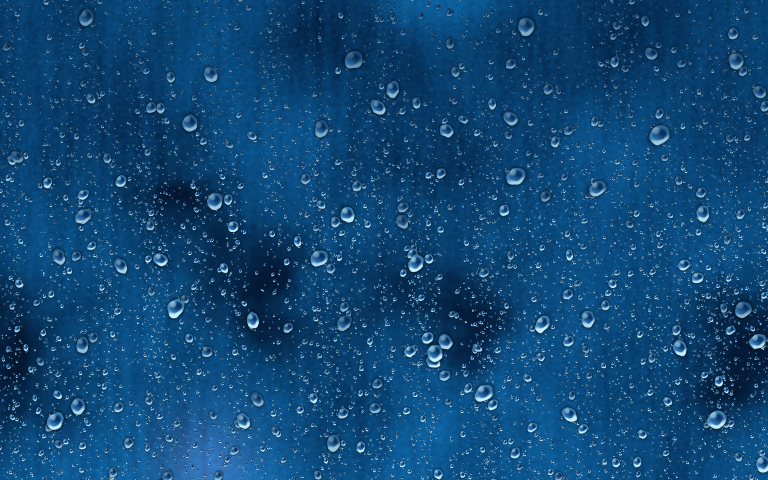
Reproduce this texture procedurally as a Shadertoy shader.

```glsl
// Rain drops of many sizes on a window pane in front of a blurred blue dusk.

vec2 hash2(vec2 p) {
    vec3 q = fract(vec3(p.xyx) * vec3(0.1031, 0.1030, 0.0973));
    q += dot(q, q.yzx + 33.33);
    return fract((q.xx + q.yz) * q.zy);
}

float gradientNoise(vec2 p) {
    vec2 i = floor(p), f = fract(p);
    vec2 u = f * f * (3.0 - 2.0 * f);
    vec2 e = vec2(0.0, 1.0);
    float a = dot(hash2(i) * 2.0 - 1.0, f);
    float b = dot(hash2(i + e.yx) * 2.0 - 1.0, f - e.yx);
    float c = dot(hash2(i + e.xy) * 2.0 - 1.0, f - e.xy);
    float d = dot(hash2(i + e.yy) * 2.0 - 1.0, f - e.yy);
    return mix(mix(a, b, u.x), mix(c, d, u.x), u.y);
}

float fbm(vec2 p) {
    float sum = 0.0, amp = 0.6;
    for (int i = 0; i < 4; i++) {
        sum += amp * gradientNoise(p);
        p = p * 2.1 + 17.3;
        amp *= 0.5;
    }
    return sum;
}

// Blurred scenery behind the glass
vec3 backdrop(vec2 p) {
    float light = 0.74 - 0.36 * smoothstep(0.1, 1.0, p.y);
    light += 0.85 * fbm(p * vec2(3.2, 2.4) + 5.0);
    light += 0.20 * gradientNoise(p * vec2(55.0, 5.0));
    light += 0.18 * gradientNoise(p * 90.0) + 0.15 * gradientNoise(p * 170.0);
    vec3 col = mix(vec3(0.012, 0.12, 0.25), vec3(0.05, 0.40, 0.655), clamp(light, -0.2, 1.1));

    // Dark ragged shapes: centre and radius
    vec3 shades[5] = vec3[5](vec3(0.52, 0.40, 0.12), vec3(0.03, 0.28, 0.13),
        vec3(0.93, 0.34, 0.15), vec3(1.57, 0.28, 0.11), vec3(0.40, 0.58, 0.10));
    vec2 warped = p + 0.28 * vec2(fbm(p * 5.0), fbm(p * 5.0 + 31.0));
    for (int i = 0; i < 5; i++) {
        vec2 q = (warped - shades[i].xy) / shades[i].z;
        col *= 1.0 - vec3(0.6, 0.68, 0.6) * exp(-dot(q, q));
    }

    // Soft lamps near the lower and upper edges
    vec2 lamp = (p - vec2(0.43, 0.02)) / vec2(0.11, 0.12);
    col += vec3(0.17, 0.16, 0.22) * exp(-dot(lamp, lamp));
    lamp = (p - vec2(0.92, 1.0)) / vec2(0.13, 0.06);
    return col + vec3(0.02, 0.14, 0.20) * exp(-dot(lamp, lamp));
}

// Lays one drop over the colour; q is the offset from its centre in radii
vec3 addDrop(vec3 col, vec2 q, vec2 seed, float blur, float gloss) {
    float angle = (seed.x - 0.5) * 2.2;
    float c = cos(angle), s = sin(angle);
    vec2 shape = mat2(c, s, -s, c) * q * vec2(1.22, 0.82 + 0.25 * seed.y);
    float d = length(shape) + 0.25 * gradientNoise(q * 1.3 + seed * 90.0);
    float mask = 1.0 - smoothstep(1.0 - blur, 1.0 + blur, d);
    float shadow = 1.0 - smoothstep(0.9, 1.5, d);

    // Deep blue lens, paler low down, with a bright rim, lower crescent and glint
    vec3 body = mix(vec3(0.17, 0.45, 0.70), vec3(0.02, 0.20, 0.40), smoothstep(-0.6, 0.4, q.y + 0.5 * q.x));
    float rim = smoothstep(0.5, 0.85, d);
    float crescent = smoothstep(0.4, 0.7, d) * (1.0 - smoothstep(-0.6, 0.0, q.y - 0.25 * q.x));
    float glint = 1.0 - smoothstep(0.15, 0.5, length(q - vec2(-0.3, 0.45)));
    body = mix(body, vec3(0.30, 0.59, 0.80), 0.75 * rim * gloss);
    body = mix(body, vec3(0.78, 0.94, 1.0), min(1.0, (crescent + 0.6 * glint) * gloss));
    return mix(col * (1.0 - 0.4 * shadow), body * mix(0.65, 1.0, gloss), mask);
}

void mainImage(out vec4 fragColor, in vec2 fragCoord) {
    vec2 p = fragCoord / iResolution.y;
    vec3 col = backdrop(p);

    // Layers of drops, from mist to the largest beads
    for (int layer = 5; layer >= 0; layer--) {
        float level = float(layer);
        float cellSize = 0.13 * pow(0.62, level);
        vec2 cell = floor(p / cellSize);
        for (int k = 0; k < 9; k++) {
            vec2 id = cell + vec2(k % 3 - 1, k / 3 - 1);
            vec2 place = hash2(id + 71.0 * level + 200.0);
            vec2 seed = hash2(id + 37.0 * level + 511.0);
            vec2 chance = hash2(id + 53.0 * level + 823.0);
            vec2 centre = (id + 0.5 + 0.95 * (place - 0.5)) * cellSize;
            float radius = cellSize * mix(0.10, 0.165, seed.x * seed.y + 0.3 * chance.y);
            vec2 q = (p - centre) / radius;
            if (dot(q, q) > 5.0) continue;

            // Small drops gather in trails that run down the pane
            float trail = gradientNoise(centre * vec2(22.0, 1.4) + 9.0);
            float density = 0.58 + 0.28 * level * trail - 0.2 * smoothstep(0.5, 1.0, centre.y);
            if (chance.x > density) continue;

            float blur = 0.7 / (iResolution.y * radius);
            float gloss = mix(0.6, 1.1, chance.y) * mix(1.05, 0.6, smoothstep(0.35, 1.0, centre.y));
            col = addDrop(col, q, seed, blur, min(gloss, 1.0));
        }
    }
    fragColor = vec4(clamp(col, 0.0, 1.0), 1.0);
}
```
